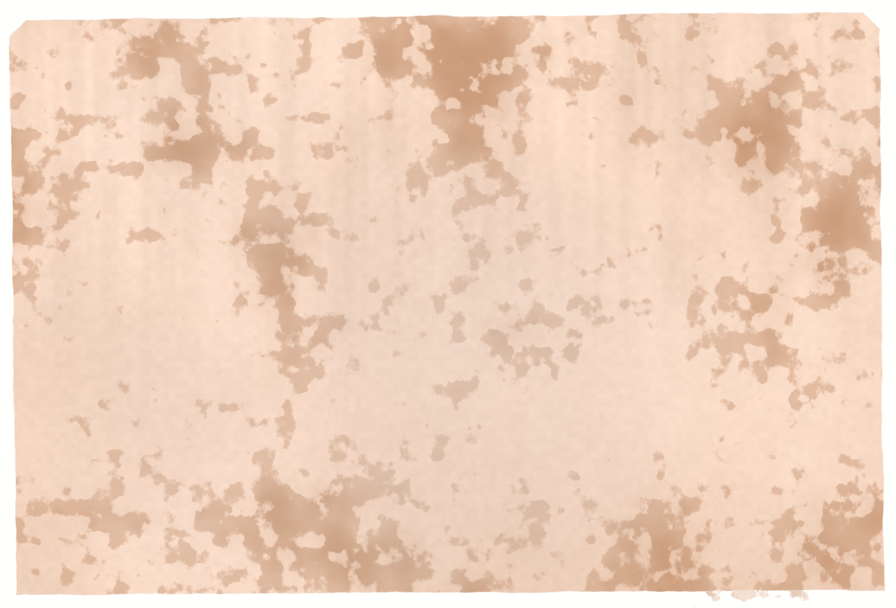
A WebGL 2 fragment shader for this texture:

```glsl
#version 300 es
precision highp float;

uniform vec2 u_resolution;
out vec4 fragColor;

// Colours
const vec3 BACKDROP = vec3(1.0, 1.0, 0.995);
const vec3 PAPER_LIGHT = vec3(0.985, 0.870, 0.790);
const vec3 PAPER_SHADE = vec3(0.895, 0.765, 0.670);
const vec3 PAPER_COOL = vec3(0.920, 0.825, 0.765);
const vec3 STAIN_WARM = vec3(0.755, 0.555, 0.415);
const vec3 STAIN_COOL = vec3(0.765, 0.630, 0.530);

// Sizes, in canvas heights
const float FLECK_SCALE = 36.0;
const float PATCH_SCALE = 6.5;
const float WASH_SCALE = 2.6;
const float CORNER_CUT = 0.027;
const float EDGE_WOBBLE = 0.006;

// Stain strength
const float PATCH_WEIGHT = 0.95;
const float FLECK_START = 0.03;
const float FLECK_SOFTNESS = 0.13;
const float GRAIN_CONTRAST = 0.045;
const float STREAK_CONTRAST = 0.035;

float hash(vec2 p) {
    return fract(sin(dot(p, vec2(127.1, 311.7))) * 43758.5453);
}

float noise(vec2 p) {
    vec2 cell = floor(p), f = fract(p);
    f = f * f * (3.0 - 2.0 * f);
    float low = mix(hash(cell), hash(cell + vec2(1, 0)), f.x);
    float high = mix(hash(cell + vec2(0, 1)), hash(cell + vec2(1, 1)), f.x);
    return mix(low, high, f.y);
}

// Layered noise centred on zero
float fbm(vec2 p) {
    float sum = 0.0, weight = 0.5;
    for (int i = 0; i < 4; i++) {
        sum += weight * (noise(p) - 0.5);
        p = mat2(0.8, 0.6, -0.6, 0.8) * p * 2.03 + 17.3;
        weight *= 0.5;
    }
    return sum / 0.9375;
}

// Distance inside the slightly skewed sheet with clipped top corners
float sheet(vec2 p, float aspect) {
    float left = p.x - mix(0.027, 0.016, p.y);
    float right = aspect - mix(0.020, 0.028, p.y) - p.x;
    float top = mix(0.967, 0.980, p.x / aspect) - p.y;
    float bottom = p.y - mix(0.021, 0.030, p.x / aspect);
    float corners = (min(left, right) + top - CORNER_CUT) * 0.707;
    float wobble = EDGE_WOBBLE * (fbm(p * 14.0) + 0.4 * fbm(p * 70.0));
    return min(min(min(left, right), min(top, bottom)), corners) + wobble;
}

// Torn crumbs below the right part of the bottom edge
float crumbs(vec2 p, float aspect) {
    float along = abs(p.x / aspect - 0.835) / 0.07;
    float reach = (1.0 - along * along) * smoothstep(-0.004, 0.022, p.y);
    return smoothstep(0.0, 0.12, fbm(p * 42.0 + 5.0) + 0.45 * reach - 0.22)
        * step(along, 1.0) * step(p.y, 0.035);
}

void main() {
    vec2 p = gl_FragCoord.xy / u_resolution.y;
    float aspect = u_resolution.x / u_resolution.y;
    float pixel = 1.0 / u_resolution.y;

    // Cooler, paler middle of the sheet
    vec2 fromCentre = (p - vec2(0.45 * aspect, 0.48)) / vec2(0.55, 0.55);
    float wash = fbm(p * WASH_SCALE + 3.7);
    float cool = 1.0 - smoothstep(0.1, 1.0, length(fromCentre) + 1.2 * wash);

    // Soft paper tone
    float shade = 0.32 + 1.5 * fbm(p * WASH_SCALE + 41.0);
    vec3 colour = mix(PAPER_LIGHT, PAPER_SHADE, clamp(shade, 0.0, 1.0));
    colour = mix(colour, PAPER_COOL, 0.6 * cool);

    // Faint vertical streaks and fine grain
    float streak = noise(p * vec2(75.0, 3.5)) + noise(p * vec2(28.0, 2.0)) - 1.0;
    colour += STREAK_CONTRAST * streak * smoothstep(0.25, 0.8, p.y);
    colour += GRAIN_CONTRAST * fbm(p * 95.0);

    // Flecks gather in patches, thinning out in a band below the middle
    float band = smoothstep(0.02, 0.28, abs(p.y - 0.35));
    float patches = fbm(p * PATCH_SCALE + 23.0) + mix(-0.09, 0.045, band);
    float flecks = fbm(p * FLECK_SCALE + 9.0) + PATCH_WEIGHT * patches;
    float cover = smoothstep(FLECK_START, FLECK_START + FLECK_SOFTNESS, flecks);
    float haze = smoothstep(0.0, 0.32, patches);
    float depth = cover * (0.42 + 0.38 * haze) + 0.20 * haze * (1.0 - cover);
    vec3 stain = mix(STAIN_WARM, STAIN_COOL, cool);
    colour = mix(colour, stain, depth);

    // Cut out the sheet
    float body = smoothstep(-pixel, pixel, sheet(p, aspect));
    float mask = max(body, 0.65 * crumbs(p, aspect));
    fragColor = vec4(mix(BACKDROP, clamp(colour, 0.0, 1.0), mask), 1.0);
}
```
